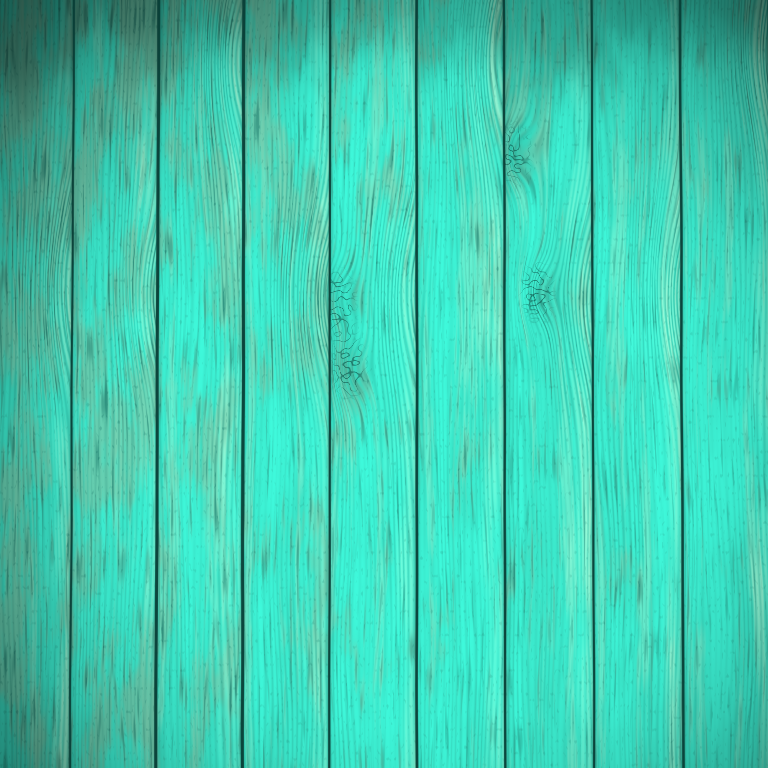
A WebGL 2 fragment shader for this texture:

```glsl
#version 300 es
precision highp float;
// Painted wooden boards: nine upright turquoise planks split by dark seams.
// Grain is striped gradient noise, bent around knots and edge arches, then
// covered by worn patches, pale rubbed edges, cracks, stains and a vignette.
uniform vec2 u_resolution;
out vec4 outColor;

const vec3 TURQUOISE = vec3(0.23, 0.92, 0.81);
const vec3 TEAL      = vec3(0.20, 0.76, 0.66);
const vec3 PALE      = vec3(0.58, 0.94, 0.81);
const vec3 WORN      = vec3(0.45, 0.77, 0.65);
const vec3 GROOVE    = vec3(0.13, 0.50, 0.44);
const vec3 SEAM      = vec3(0.03, 0.24, 0.21);

const float FIRST_SEAM = 0.0937;
const float PLANK_WIDTH = 0.1107;
const float WIDENING = 0.00039; // planks grow slightly toward the right

float hash(float n) {
  return fract(sin(n * 91.73 + 4.1) * 4375.85);
}

vec2 gradient(vec2 cell) {
  float angle = 6.2832 * fract(sin(dot(cell, vec2(127.1, 311.7))) * 43758.5);
  return vec2(cos(angle), sin(angle));
}

// Gradient noise, roughly -0.7 to 0.7
float noise(vec2 p) {
  vec2 i = floor(p), f = fract(p);
  vec2 w = f * f * f * (f * (f * 6.0 - 15.0) + 10.0);
  vec2 e = vec2(1.0, 0.0);
  float low = mix(dot(gradient(i), f), dot(gradient(i + e), f - e), w.x);
  float high = mix(dot(gradient(i + e.yx), f - e.yx),
                   dot(gradient(i + 1.0), f - 1.0), w.x);
  return mix(low, high, w.y);
}

float fbm(vec2 p) {
  float sum = 0.0, gain = 1.0;
  for (int k = 0; k < 4; k++) {
    sum += gain * noise(p);
    p = p * 2.03 + 17.3;
    gain *= 0.55;
  }
  return sum;
}

// Continuous plank index; whole numbers fall on the seams
float plankCoord(float x) {
  float root = PLANK_WIDTH * PLANK_WIDTH + 4.0 * WIDENING * (x - FIRST_SEAM);
  return (sqrt(root) - PLANK_WIDTH) / (2.0 * WIDENING);
}

float bump(vec2 d) {
  return exp(-dot(d, d));
}

// Two knots in each of two planks
float knotMask(vec2 p, float id) {
  float mask = 0.0;
  for (int k = 0; k < 4; k++) {
    float lower = float(k % 2), right = float(k / 2);
    vec2 centre = vec2(0.44 + 0.23 * right + 0.015 * lower * (1.0 + right),
                       0.61 + 0.19 * right - 0.09 * lower * (1.0 + right));
    float inPlank = step(abs(3.0 + 2.0 * right - id), 0.5);
    mask += inPlank * bump((p - centre) / vec2(0.026, 0.045));
  }
  return mask;
}

// Curved grain leaning on the right edge of a plank
float archMask(float u, float y, float id) {
  float height = 0.72 + 0.21 * cos(2.1 * (id - 1.0));
  return bump(vec2((u - 1.0) / 0.45, (y - height) / 0.12));
}

void main() {
  vec2 uv = gl_FragCoord.xy / u_resolution;
  float pixel = 1.0 / min(u_resolution.x, u_resolution.y);

  // Plank layout, fanning out a little toward the bottom
  vec2 p = uv;
  p.x += (uv.x - 0.5) * 0.012 * (uv.y - 0.5) + 0.0012 * noise(vec2(uv.x * 9.0, uv.y * 5.0));
  float coord = plankCoord(p.x);
  float id = floor(coord), u = coord - id;
  float width = PLANK_WIDTH + WIDENING * (2.0 * id + 1.0);
  float seed = hash(id);

  // Bent grain coordinate
  float knot = knotMask(p, id);
  float arch = archMask(u, p.y, id);
  float across = p.x + 0.028 * knot + 0.035 * arch
               + 0.010 * noise(vec2(u * 1.5 + id * 7.0, p.y * 3.0));
  vec2 along = vec2(across, p.y + seed * 9.0);

  // Growth lines, fibres and broad streaks
  float phase = across * 155.0 + 1.6 * noise(along * vec2(35.0, 3.0));
  float rings = 0.5 + 0.5 * sin(6.2832 * phase);
  float ringShow = clamp(0.42 + 0.7 * noise(along * vec2(22.0, 3.5) + 5.0)
                 + 0.55 * arch + 0.25 * knot, 0.1, 1.0);
  float fibre = noise(along * vec2(240.0, 14.0));
  float speck = noise(p * vec2(300.0, 130.0));
  float streak = noise(along * vec2(60.0, 2.0) + 31.0);
  float cloud = fbm(vec2(u * 1.8 + id * 13.0, p.y * 6.0));

  // Paint and grain
  float shade = 0.25 + 0.35 * cloud + 0.5 * streak + 0.3 * (seed - 0.5);
  vec3 color = mix(TURQUOISE, TEAL, clamp(shade, 0.0, 1.0));
  float rubbed = smoothstep(0.05, 0.5, streak + 0.5 * fibre + 0.2 * cloud);
  float edge = smoothstep(0.72, 1.0, u + 0.35 * noise(along * vec2(40.0, 7.0)));
  float paleAmount = 0.45 * rubbed + 0.5 * edge * (0.4 + 0.6 * rings) + 0.3 * arch * rings;
  color = mix(color, PALE, clamp(paleAmount, 0.0, 0.9));

  // Wear gathers on the upper left planks
  float wearField = cloud + 0.5 * fibre + 0.55 * (1.0 - 1.7 * p.x) + 0.35 * (p.y - 0.6);
  float wear = smoothstep(0.1, 0.8, wearField);
  color = mix(color, WORN, 0.75 * wear);
  float groove = pow(1.0 - rings, 2.0) * ringShow * 0.42
               + 0.45 * smoothstep(0.12, 0.55, fibre) + 0.25 * smoothstep(0.2, 0.6, speck);
  color = mix(color, GROOVE, clamp(groove * (0.8 + 0.4 * wear), 0.0, 0.8));

  // Knot shadow and its cracks
  float crack = 1.0 - smoothstep(0.0, 0.09, abs(noise(p * vec2(75.0, 95.0) + 0.8 * cloud)));
  color = mix(color, GROOVE, 0.3 * knot * (0.6 + cloud));
  color = mix(color, SEAM, 0.55 * crack * smoothstep(0.3, 0.9, knot));

  // Uneven dark stain at the top, then vignette
  float stain = smoothstep(0.86, 0.97, p.y + 0.07 * (seed - 0.5) + 0.05 * cloud);
  color *= 1.0 - 0.16 * stain;
  vec2 offset = (uv - vec2(0.54, 0.44)) * vec2(1.0, 0.9);
  color *= 1.06 - 0.55 * smoothstep(0.12, 0.85, dot(offset, offset) * 1.5);

  // Seams of varied weight with a soft bevel
  float seamDistance = min(u, 1.0 - u) * width;
  float halfWidth = mix(0.0010, 0.0018, hash(floor(coord + 0.5) + 40.0));
  color *= 1.0 - 0.22 * exp(-seamDistance / 0.003);
  float seam = 1.0 - smoothstep(halfWidth - 0.5 * pixel, halfWidth + pixel, seamDistance);
  color = mix(color, SEAM, 0.93 * seam);

  outColor = vec4(clamp(color, 0.0, 1.0), 1.0);
}
```
